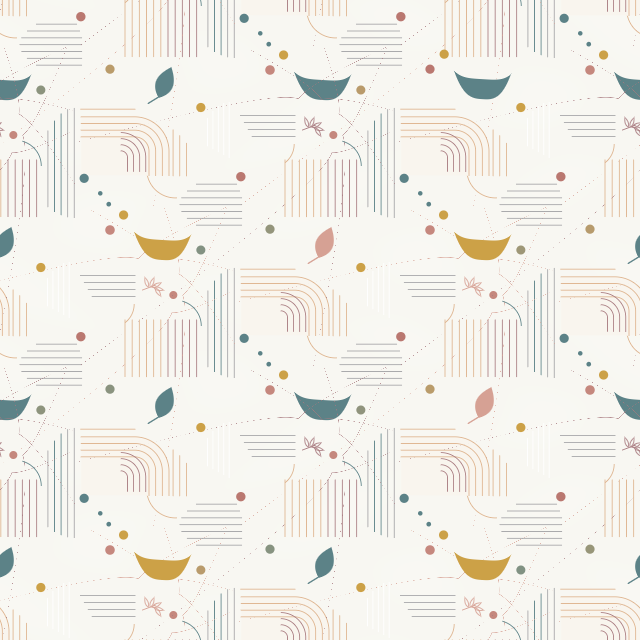
A Shadertoy shader for this pattern:

```glsl
// Staggered motifs of fine-line arches, ruled bars, bowls, leaves and dots on cream paper.
const float SIZE = 768.0;          // canvas width in design units
const float PERIOD = SIZE / 2.0;   // two motifs per row, four staggered rows
const float PEN = 0.5;             // half line width

const vec3 PAPER = vec3(0.973, 0.970, 0.950);
const vec3 TAN = vec3(0.87, 0.70, 0.55);
const vec3 PLUM = vec3(0.66, 0.48, 0.50);
const vec3 GREY = vec3(0.64, 0.64, 0.65);
const vec3 TEAL = vec3(0.36, 0.51, 0.53);
const vec3 GOLD = vec3(0.80, 0.63, 0.28);
const vec3 ROSE = vec3(0.73, 0.47, 0.44);
const vec3 PINK = vec3(0.84, 0.63, 0.58);

void paint(inout vec3 col, vec3 ink, float d, float px) {
    col = mix(col, ink, clamp(0.5 - d / px, 0.0, 1.0));
}

float disc(vec2 p, vec2 c, float r) { return length(p - c) - r; }

float stroke(vec2 p, vec2 a, vec2 b) {
    vec2 ab = b - a;
    float t = clamp(dot(p - a, ab) / dot(ab, ab), 0.0, 1.0);
    return length(p - a - ab * t) - PEN;
}

// Horizontal run, quarter turn, then a vertical run
float arch(vec2 q, float r, float left, float bottom) {
    float d = abs(length(max(vec2(q.x, -q.y), 0.0)) - r) - PEN;
    return max(d, max(-q.x - left, q.y - bottom));
}

float ring(vec2 q, float r) { return abs(length(q) - r) - PEN; }

float leaf(vec2 p, vec2 c, float angle, float halfLen, float halfWidth) {
    vec2 axis = vec2(cos(angle), sin(angle));
    float u = dot(p - c, axis) / halfLen;
    float v = dot(p - c, vec2(-axis.y, axis.x));
    return 0.8 * (abs(v) - halfWidth * (1.0 - u * u) * (1.0 - 0.2 * u));
}

float bowl(vec2 q) {
    float u = q.x / 33.0, a = abs(u);
    float rim = -8.0 - 7.0 * u * u * u * u + 2.0 * u;
    float base = 16.0 - 29.0 * a * a * a + 2.0 * u;
    return max(rim - q.y, (q.y - base) / sqrt(1.0 + 7.0 * a * a * a * a));
}

// Earthy tint that differs from motif to motif
vec3 mutedInk(vec3 id, float seed) {
    float t = 0.5 + 0.5 * sin(dot(id, vec3(2.3, 4.1, 1.7)) + seed);
    return mix(vec3(0.73, 0.61, 0.42), vec3(0.49, 0.57, 0.52), t);
}

void arches(inout vec3 col, vec2 p, float px) {
    vec2 q = p - vec2(64.5, 50.5);
    float wash = max(length(max(vec2(q.x, -q.y), 0.0)) - 41.0, max(-q.x - 64.0, q.y - 29.0));
    paint(col, vec3(0.976, 0.962, 0.935), wash, px);
    paint(col, TAN, stroke(p, vec2(0), vec2(65, 0)), px);
    for (float k = 0.0; k < 4.0; k++) {
        paint(col, TAN, arch(q, 41.3 - 8.0 * k, 64.5, 29.5), px);
        paint(col, PLUM, arch(p - vec2(48, 58), 8.0 + 7.3 * k, 0.0, 17.0), px);
    }
    for (float k = 0.0; k < 3.0; k++) {
        float x = 110.7 + 8.0 * k;
        paint(col, TAN, stroke(p, vec2(x, 25.0 + 6.0 * k + k * k), vec2(x, 80)), px);
    }
    vec2 h = p - vec2(113.5, 72);
    paint(col, TAN, max(ring(h, 34.5), max(h.x - 1.5, 8.0 - h.y)), px);
}

void ruledLines(inout vec3 col, vec2 p, float px) {
    for (float k = 0.0; k < 7.0; k++) {
        float y = 90.0 + 8.2 * k, e = k - 3.0;
        float end = 193.0 - 6.0 * max(1.0 - 0.6 * k, 0.0);
        paint(col, GREY, stroke(p, vec2(119.0 + 2.2 * e * e, y), vec2(end, y)), px);
    }
    for (float k = 0.0; k < 4.0; k++) {
        float y = 7.5 + 8.4 * k;
        paint(col, GREY, stroke(p, vec2(191.5 + 4.7 * k, y), vec2(257, y)), px);
    }
    for (float k = 0.0; k < 11.0; k++) {
        float x = 245.0 + 8.6 * k;
        paint(col, k < 5.5 ? TAN : PLUM, stroke(p, vec2(x, 61), vec2(x, 129)), px);
    }
    for (float k = 0.0; k < 5.0; k++) {
        float x = 344.5 + 7.9 * k, e = 4.0 - k;
        vec3 ink = abs(k - 1.5) < 1.0 ? TEAL : GREY;
        paint(col, ink, stroke(p, vec2(x, 1.7 * e * e - 1.0), vec2(x, 130.0 - 0.8 * e * e)), px);
        float w = 152.0 + 6.5 * k;
        paint(col, vec3(1), stroke(p, vec2(w, 1.2 * e * e - 8.0), vec2(w, 44.0 + 3.5 * k)), px);
    }
}

void sprigAndCurves(inout vec3 col, vec2 p, vec3 ink, float px) {
    paint(col, ink, stroke(p, vec2(266, 25), vec2(282, 19)), px);
    for (float k = 0.0; k < 5.0; k++) {
        float angle = -1.9 + 0.72 * k;
        vec2 c = vec2(273.0 + 2.0 * k, 22.0) + 6.5 * vec2(cos(angle), sin(angle));
        paint(col, ink, abs(leaf(p, c, angle, 6.0, 1.8)) - 0.4, px);
    }
    vec2 t = p - vec2(306, 68), s = p - vec2(228, 42);
    paint(col, TEAL, max(ring(t, 30.5), max(8.0 - t.x, t.y)), px);
    paint(col, TAN, max(ring(s, 28.0), max(17.0 - s.x, -s.y)), px);
}

void dotsBowlLeaf(inout vec3 col, vec2 p, vec3 id, float px) {
    paint(col, TEAL, min(disc(p, vec2(4, 83), 5.5), min(disc(p, vec2(23.3, 101), 2.7), disc(p, vec2(33.5, 114), 2.8))), px);
    paint(col, GOLD, min(disc(p, vec2(51.3, 127), 5.5), disc(p, vec2(144, -2), 5.5)), px);
    paint(col, ROSE, disc(p, vec2(192, 81), 5.6), px);
    paint(col, mix(ROSE, PINK, 0.4), min(disc(p, vec2(35, 145), 5.7), disc(p, vec2(303, 31), 4.8)), px);
    paint(col, mutedInk(id, 0.4), disc(p, vec2(144, 169), 5.4), px);
    paint(col, id.z < 0.5 ? TEAL : GOLD, bowl(p - vec2(98, 165)), px);
    bool swapped = id == vec3(0, 1, 1);   // one leaf gives way to a bowl
    paint(col, swapped ? ROSE : mutedInk(id, 2.9), disc(p, vec2(35, -48), 5.5), px);
    if (swapped) {
        paint(col, TEAL, bowl(p - vec2(98, -28)), px);
        paint(col, GOLD, disc(p, vec2(52, -66), 5.5), px);
    } else {
        vec3 ink = id.xy == vec2(0) ? PINK : TEAL;
        float stem = stroke(p, vec2(81, -7), vec2(94, -15)) - 0.3;
        paint(col, ink, min(stem, leaf(p, vec2(101, -32), -1.18, 20.0, 10.5)), px);
    }
}

void mainImage(out vec4 fragColor, in vec2 fragCoord) {
    vec2 uv = fragCoord / iResolution.xy;
    vec2 p = SIZE * vec2(uv.x, 1.0 - uv.y);
    float px = SIZE / min(iResolution.x, iResolution.y);
    vec2 w = 6.2831853 * uv;
    vec3 col = PAPER + 0.002 * sin(3.0 * w.x + 2.0 * sin(2.0 * w.y)) * sin(4.0 * w.y + sin(w.x));
    // Two interleaved grids make the half-drop stagger
    for (float s = 0.0; s < 2.0; s++) {
        vec2 margin = vec2(6, 75);
        vec2 g = p - vec2(289, 323) - 0.5 * PERIOD * s + margin;
        vec3 id = vec3(mod(floor(g / PERIOD), 2.0), s);
        vec2 q = mod(g, PERIOD) - margin;
        arches(col, q, px);
        ruledLines(col, q, px);
        sprigAndCurves(col, q, s < 0.5 ? PINK : PLUM, px);
        dotsBowlLeaf(col, q, id, px);
    }
    fragColor = vec4(col, 1.0);
}
```
